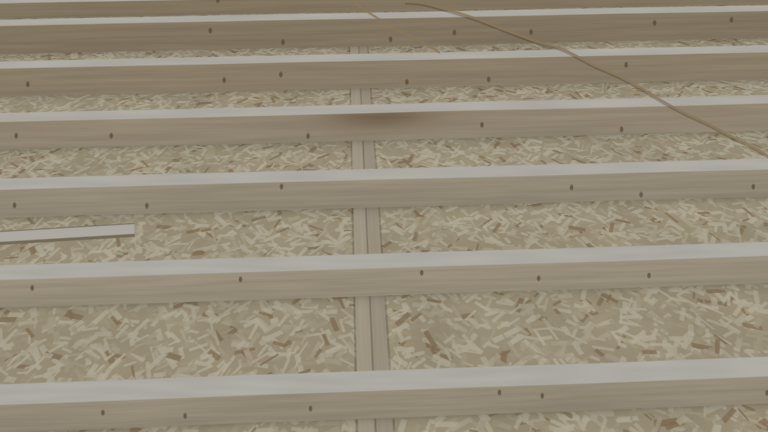
Reproduce this texture procedurally as a WebGL 1 fragment shader.

```glsl
precision highp float;
// Timber joists receding over strand board, with a double lath and loose cords.
// A reciprocal depth gives the joist spacing; strands are rotated boxes scattered
// in jittered cells, and gradient noise supplies grain, stains and uneven tone.
uniform vec2 u_resolution;

const float HORIZON = 0.852;       // height of vanishing line above the canvas
const float DEPTH_SCALE = 9.269;
const float DEPTH_OFFSET = 10.188;
const float FACE_HEIGHT = 0.067;
const float STRIP_DEPTH = 0.135;   // lit top edge, as a share of joist spacing
const vec2 STRAND_DENSITY = vec2(45.0, 9.0);
const vec3 STRIP = vec3(0.67, 0.66, 0.63);
const vec3 FACE_FAR = vec3(0.50, 0.45, 0.37);
const vec3 FACE_NEAR = vec3(0.575, 0.535, 0.465);
const vec3 BOARD = vec3(0.58, 0.54, 0.45);
const vec3 STRAND_LIGHT = vec3(0.67, 0.645, 0.57);
const vec3 STRAND_MID = vec3(0.59, 0.55, 0.46);
const vec3 STRAND_BROWN = vec3(0.49, 0.42, 0.32);
const vec3 LATH = vec3(0.61, 0.57, 0.50);
const vec3 KNOT = vec3(0.31, 0.25, 0.20);
const vec3 STAIN = vec3(0.36, 0.28, 0.21);
const vec3 CORD = vec3(0.53, 0.46, 0.35);

float hash(vec2 p) {
  return fract(sin(dot(p, vec2(127.1, 311.7))) * 43758.5);
}

vec2 hash2(vec2 p) {
  return vec2(hash(p), hash(p + 57.3));
}

float corner(vec2 cell, vec2 d) {
  float a = 6.2832 * hash(cell);
  return dot(vec2(cos(a), sin(a)), d);
}

float gradientNoise(vec2 p) {
  vec2 i = floor(p), f = fract(p), e = vec2(1.0, 0.0);
  vec2 u = f * f * f * (f * (f * 6.0 - 15.0) + 10.0);
  return mix(mix(corner(i, f), corner(i + e, f - e), u.x),
             mix(corner(i + e.yx, f - e.yx), corner(i + 1.0, f - 1.0), u.x), u.y);
}

// 1 between lo and hi, with edges of half width s
float band(float v, float lo, float hi, float s) {
  return smoothstep(lo - s, lo + s, v) * (1.0 - smoothstep(hi - s, hi + s, v));
}

vec3 strandBoard(vec2 q, float soft) {
  vec3 col = BOARD;
  for (int layer = 0; layer < 4; layer++) {
    vec2 shifted = q + float(layer) * vec2(0.37, 0.61);
    for (int j = -1; j <= 1; j++) {
      for (int k = -1; k <= 1; k++) {
        vec2 cell = floor(shifted) + vec2(float(k), float(j));
        vec2 seed = cell + 31.0 * float(layer);
        vec2 d = shifted - cell - hash2(seed);
        vec2 rnd = hash2(seed + 9.7);
        float a = (rnd.x - 0.5) * 2.6;
        d = abs(mat2(cos(a), -sin(a), sin(a), cos(a)) * d);
        vec2 size = vec2(0.25 + 0.4 * rnd.y, 0.06 + 0.13 * hash(seed + 3.1));
        vec2 inside = 1.0 - smoothstep(size - soft, size + soft, d);
        float tone = hash(seed + 21.4);
        vec3 strand = mix(STRAND_MID, STRAND_LIGHT, smoothstep(0.1, 0.8, tone));
        strand = mix(strand, STRAND_BROWN, step(tone, 0.09));
        col = mix(col, strand, 0.8 * inside.x * inside.y);
      }
    }
  }
  return col;
}

void main() {
  float px = 1.0 / u_resolution.y;
  vec2 p = gl_FragCoord.xy * px;
  p.y = 1.0 - p.y;                                  // measured down from the top

  // Straighten the tilt, then turn height into joist number
  float y = (p.y + 0.0182 * p.x) / (1.0 - 0.0197 * p.x);
  y += 0.0015 * gradientNoise(vec2(p.x * 2.5, y * 6.0));
  float range = y + HORIZON;
  float depth = DEPTH_OFFSET - DEPTH_SCALE / range;
  float joist = floor(depth);
  float drop = y - (DEPTH_SCALE / (DEPTH_OFFSET - joist) - HORIZON);
  float depthPx = px * DEPTH_SCALE / (range * range);

  // Strand board
  vec2 q = vec2((p.x - 0.82) / range, depth) * STRAND_DENSITY;
  float soft = 0.03 + 0.5 * max(px / range * STRAND_DENSITY.x, depthPx * STRAND_DENSITY.y);
  vec3 col = strandBoard(q, soft);
  col *= 1.0 + 0.06 * gradientNoise(q * 0.3);

  // Double lath running away from the viewer
  float lathWidth = 0.035 + 0.046 * p.y;
  float across = (p.x - 0.808 - 0.021 * p.y) / lathWidth;
  float lathPx = px / lathWidth;
  float lathGrain = gradientNoise(vec2(across * 9.0, p.y * 8.0));
  vec3 lath = LATH * (1.02 - 0.05 * step(0.5, across) + 0.04 * lathGrain);
  lath *= 1.0 - 0.22 * band(across, 0.47, 0.53, lathPx);
  col *= 1.0 - 0.18 * band(across, -0.07, 1.07, lathPx);
  col = mix(col, lath, band(across, 0.0, 1.0, lathPx));

  // Loose batten lying on the board
  float batten = p.y - 0.551 + 0.06 * p.x;
  float battenSpan = 1.0 - smoothstep(0.310, 0.314, p.x);
  col = mix(col, FACE_FAR * 0.9, battenSpan * band(batten, -0.016, 0.016, px));
  col = mix(col, STRIP, battenSpan * band(batten, -0.014, 0.009, px));

  // Joist faces: grain, knots and a stain, with a shadow beneath
  col *= 1.0 - 0.17 * exp(-max(drop - FACE_HEIGHT, 0.0) / 0.01);
  float grain = gradientNoise(vec2(p.x * 3.0, drop * 90.0) + joist * 17.3)
              + 0.5 * gradientNoise(vec2(p.x * 9.0, drop * 240.0) + joist * 7.9);
  vec3 face = mix(FACE_FAR, FACE_NEAR, smoothstep(0.0, 0.5, y));
  face *= 1.0 + 0.07 * grain + 0.05 * (hash(vec2(joist, 4.0)) - 0.5) - 0.8 * (drop - 0.03);
  vec2 knotCell = vec2(floor(p.x / 0.2), joist);
  vec2 knotAt = vec2((knotCell.x + 0.1 + 0.8 * hash(knotCell)) * 0.2, 0.01 + 0.045 * hash(knotCell + 5.0));
  float knot = length((vec2(p.x, drop) - knotAt) / vec2(0.005, 0.008));
  face = mix(face, KNOT, 0.65 * step(0.35, hash(knotCell + 8.0)) * (1.0 - smoothstep(0.4, 1.2, knot)));
  float stain = exp(-pow((p.x - 0.88) / 0.13, 2.0) - pow((drop - 0.01) / 0.03, 2.0));
  face = mix(face, STAIN, 0.65 * stain * band(joist, 1.5, 2.5, 0.1) * (0.85 + 0.4 * grain));
  face = mix(STRIP, face, smoothstep(0.0, 2.0 * px, drop));
  col = mix(col, face, 1.0 - smoothstep(FACE_HEIGHT - px, FACE_HEIGHT + px, drop));

  // Lit top edges, including the farthest one
  float edge = smoothstep(-depthPx, depthPx, depth - joist - 1.0 + STRIP_DEPTH);
  edge = max(edge, 1.0 - smoothstep(0.008 - px, 0.008 + px, y));
  col = mix(col, STRIP * (1.0 + 0.05 * gradientNoise(p * vec2(6.0, 60.0))), edge);

  // Two cords trailing over the joists
  float wobble = 0.012 * gradientNoise(vec2(p.x * 9.0, 2.5));
  float longCord = p.y - 0.364 * pow(max(p.x - 0.937, 0.0) / 0.84, 1.35) - wobble;
  float shortCord = p.y - 0.577 * (p.x - 0.81) - wobble;
  float cord = band(longCord, -0.003, 0.003, px) * step(0.937, p.x);
  cord = max(cord, band(shortCord, -0.003, 0.003, px) * band(p.x, 0.8, 1.018, px));
  float shade = band(longCord, 0.002, 0.007, px) * step(0.937, p.x);
  col = mix(col * (1.0 - 0.2 * shade), CORD, 0.85 * cord);

  gl_FragColor = vec4(col, 1.0);
}
```
